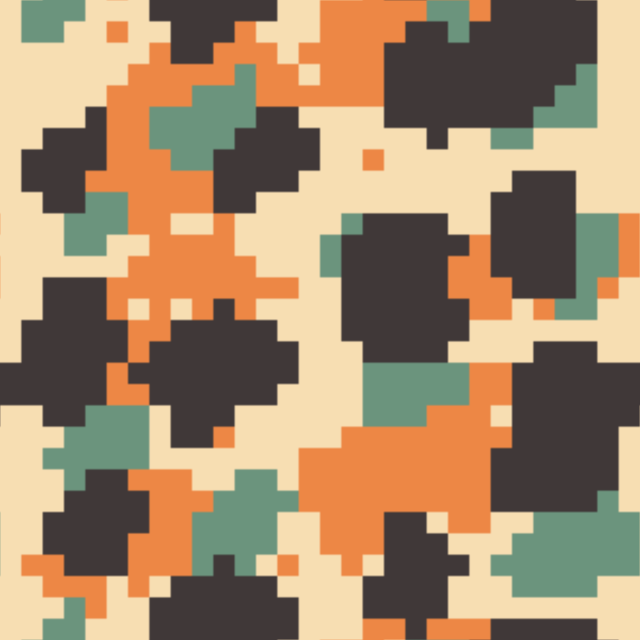
Write a Shadertoy shader that draws this pattern.

```glsl
// Blocky camouflage: dark, green and orange patches on cream, sampled on a coarse grid.

#define GRID 30.0         // blocks along the canvas height
#define EDGE 0.07         // half width of the soft block border, in blocks
#define JITTER 0.5        // scatter of patch centres, in lattice cells
#define TILT_SPREAD 0.9   // variation of patch direction, in radians
#define SMALLEST 0.7      // patch size range
#define LARGEST 1.25
#define RAGGED 0.22       // block-level roughness of outlines
#define SPECKS 0.015      // share of lone orange blocks
#define NOTCHES 0.25      // share of cream blocks beside dark patches

const vec3 CREAM  = vec3(0.97, 0.87, 0.70);
const vec3 DARK   = vec3(0.25, 0.22, 0.22);
const vec3 ORANGE = vec3(0.93, 0.53, 0.27);
const vec3 GREEN  = vec3(0.42, 0.58, 0.49);

vec3 hash3(vec2 p, float seed) {
    vec3 q = fract(vec3(p.xyx + seed * 7.31) * vec3(0.1031, 0.1030, 0.0973));
    q += dot(q, q.yxz + 33.33);
    return fract((q.xxy + q.yzz) * q.zyx);
}

// Cellular distance to the nearest tilted, rounded patch; below 1 is inside.
float patchDistance(vec2 p, vec2 sites, vec2 radii, float tilt, float seed) {
    vec2 pitch = GRID / sites;
    vec2 home = floor(p / pitch);
    float nearest = 1e3;
    for (int y = -1; y <= 1; y++)
    for (int x = -1; x <= 1; x++) {
        vec2 site = home + vec2(x, y);
        vec2 id = mod(site, sites);
        vec3 rnd = hash3(id, seed);

        // Alternate columns are staggered; sizes are spread evenly over the sites.
        vec2 stagger = vec2(0.0, 0.5 * mod(id.x, 2.0));
        vec2 centre = (site + 0.5 + (rnd.xy - 0.5) * JITTER + stagger) * pitch;
        float rank = fract((id.x + id.y * sites.x) * 0.618 + seed * 0.37);
        float size = mix(SMALLEST, LARGEST, rank);

        float angle = tilt + (rnd.z - 0.5) * TILT_SPREAD;
        vec2 dir = vec2(cos(angle), sin(angle));
        vec2 q = p - centre;
        vec2 v = abs(vec2(dot(q, dir), dot(q, vec2(-dir.y, dir.x)))) / (radii * size);
        nearest = min(nearest, pow(dot(v * v, v), 1.0 / 3.0));
    }

    // Layered sines bend the outline, the hash roughens it block by block.
    float bend = sin(p.x * 0.9 + seed + 1.5 * sin(p.y * 0.6))
               + sin(p.y * 1.1 - seed + 1.5 * sin(p.x * 0.5));
    return nearest + 0.06 * bend + RAGGED * (hash3(p, seed + 5.0).x - 0.5);
}

// Flat colour of one block.
vec3 blockColour(vec2 block) {
    vec2 p = block + 0.5;
    float dark   = patchDistance(p, vec2(4.0, 3.0), vec2(3.2, 2.3), 1.05, 3.0);
    float green  = patchDistance(p + vec2(0.0, 5.0), vec2(4.0, 3.0), vec2(2.55, 1.6), 0.7, 11.0);
    float orange = patchDistance(p, vec2(2.0, 3.0), vec2(5.7, 3.25), 0.35, 6.0);
    vec3 rnd = hash3(block, 23.0);

    bool notch = dark < 1.3 && rnd.y < NOTCHES;
    vec3 colour = CREAM;
    if ((orange < 1.0 && !notch) || rnd.x < SPECKS) colour = ORANGE;
    if (green < 1.0) colour = GREEN;
    if (dark < 1.0) colour = DARK;
    return colour;
}

void mainImage(out vec4 fragColor, in vec2 fragCoord) {
    vec2 p = fragCoord / iResolution.y * GRID - 0.5;
    vec2 block = floor(p);

    // Sharpened bilinear blend between the four surrounding blocks.
    float soft = min(0.5, max(EDGE, 0.5 * GRID / iResolution.y));
    vec2 w = smoothstep(0.5 - soft, 0.5 + soft, p - block);
    vec3 lower = mix(blockColour(block), blockColour(block + vec2(1.0, 0.0)), w.x);
    vec3 upper = mix(blockColour(block + vec2(0.0, 1.0)), blockColour(block + 1.0), w.x);
    fragColor = vec4(mix(lower, upper, w.y), 1.0);
}
```
